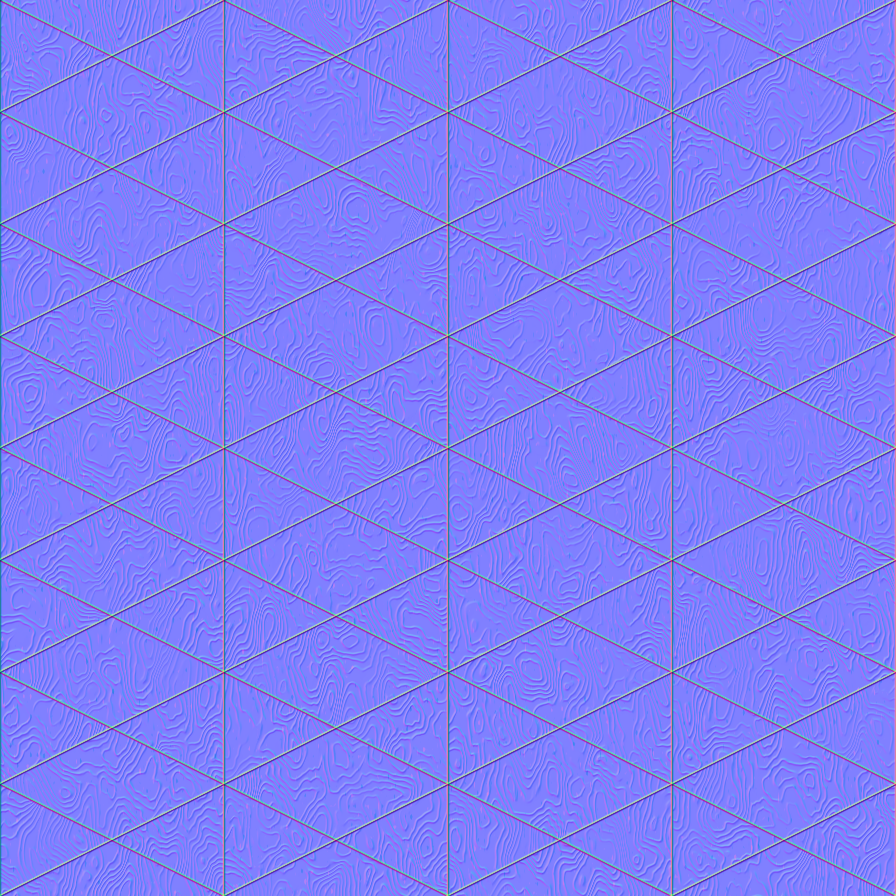
Reproduce this texture map procedurally as a Shadertoy shader.

```glsl
// Normal map of wood inlay: rhombus and triangle pieces with carved ring grain, tiling.
#define COLUMNS 4.0        // vertical joints across
#define ROWS 8.0           // diagonal joints down
#define JOINT_WIDTH 0.00105
#define JOINT_DEPTH 2.6
#define JOINT_SHADE 0.34   // blue lost in the depth of a joint
#define GRAIN_SCALE vec2(23.0, 13.0)
#define RINGS 9.0
#define GRAIN_WIDTH 0.0014
#define GRAIN_DEPTH 0.9
#define PORE_DEPTH 0.4

float hash(vec2 p) {
    return fract(sin(dot(p, vec2(127.1, 311.7))) * 43758.5453);
}

// Dot product of a random unit direction at a lattice corner
float corner(vec2 cell, vec2 offset) {
    float angle = 6.28318 * hash(cell);
    return dot(vec2(cos(angle), sin(angle)), offset);
}

float gradientNoise(vec2 p) {
    vec2 i = floor(p), f = fract(p);
    vec2 w = f * f * f * (f * (f * 6.0 - 15.0) + 10.0);
    vec2 e = vec2(1.0, 0.0);
    float low = mix(corner(i, f), corner(i + e, f - e), w.x);
    float high = mix(corner(i + e.yx, f - e.yx), corner(i + 1.0, f - 1.0), w.x);
    return mix(low, high, w.y);
}

// Ring count field: its whole-number contours are the grain lines
float ringField(vec2 p) {
    vec2 q = p * GRAIN_SCALE;
    q += 0.3 * vec2(gradientNoise(q * 0.9 + 17.3), gradientNoise(q * 1.1 + 41.7));
    float field = gradientNoise(q) + 0.2 * gradientNoise(q * 2.1 + 9.2);
    return RINGS * (field + 0.05 * gradientNoise(q * 5.3 + 3.1));
}

// Slope across a V groove, odd about its centre line
float grooveSlope(float s) {
    return s * exp(-s * s);
}

// Tilt of the grain lines inside one piece
vec2 grainTilt(vec2 p, float pixel) {
    const float STEP = 0.0004;
    float field = ringField(p);
    vec2 slope = vec2(ringField(p + vec2(STEP, 0.0)),
                      ringField(p + vec2(0.0, STEP))) - field;
    slope /= STEP;
    float steepness = max(length(slope), 1.0);
    float dist = (field - round(field)) / steepness;
    float width = min(max(GRAIN_WIDTH, 0.6 * pixel), 0.24 / steepness);
    float wear = smoothstep(-0.45, 0.2, gradientNoise(p * vec2(15.0, 9.0) + 63.0));
    float depth = GRAIN_DEPTH * mix(0.4, 1.0, wear) * smoothstep(25.0, 100.0, steepness);
    return -slope / steepness * depth * grooveSlope(dist / width);
}

// Short vertical pores, tilted left or right
float poreTilt(vec2 p) {
    float pore = gradientNoise(p * vec2(270.0, 90.0) + 29.0);
    return PORE_DEPTH * sign(pore) * smoothstep(0.4, 0.6, abs(pore));
}

// Tilt (xy) and shade (z) of the joints at whole t, whose gradient is given
vec3 joint(float t, vec2 gradient, float pixel) {
    float scale = length(gradient);
    float s = (t - round(t)) / scale / max(JOINT_WIDTH, 0.55 * pixel);
    return vec3(-gradient / scale * JOINT_DEPTH * grooveSlope(s), exp(-s * s));
}

void mainImage(out vec4 fragColor, in vec2 fragCoord) {
    vec2 uv = fragCoord / iResolution.xy;
    float pixel = 1.0 / min(iResolution.x, iResolution.y);

    // Three joint families: rising, falling, vertical
    vec2 riseDir = vec2(-COLUMNS, ROWS);
    vec2 fallDir = vec2(COLUMNS, ROWS);
    vec2 sideDir = vec2(COLUMNS, 0.0);
    float rise = dot(uv, riseDir), fall = dot(uv, fallDir), side = dot(uv, sideDir);

    // Wrapped piece index and position from the rhombus centre
    vec2 rhombus = floor(vec2(rise, fall));
    float row = rhombus.x + rhombus.y + 1.0;
    vec2 centre = 0.5 * vec2((rhombus.y - rhombus.x) / COLUMNS, row / ROWS);
    vec2 id = mod(vec2(floor(side), row), vec2(COLUMNS, 2.0 * ROWS));
    vec2 local = uv - centre + 6.0 * vec2(hash(id + 2.7), hash(id + 8.4));

    // Joints replace the grain where they are cut
    vec3 cut = joint(rise, riseDir, pixel) + joint(fall, fallDir, pixel)
             + joint(side, sideDir, pixel);
    float depth = min(cut.z, 1.0);
    vec2 tilt = grainTilt(local, pixel);
    tilt.x += poreTilt(local);
    tilt = tilt * (1.0 - depth) + cut.xy;

    // Encode the normal with green pointing down
    vec3 normal = normalize(vec3(tilt.x, -tilt.y, 1.0));
    vec3 color = 0.5 + 0.5 * normal;
    color.b *= 1.0 - JOINT_SHADE * depth;
    fragColor = vec4(color, 1.0);
}
```
